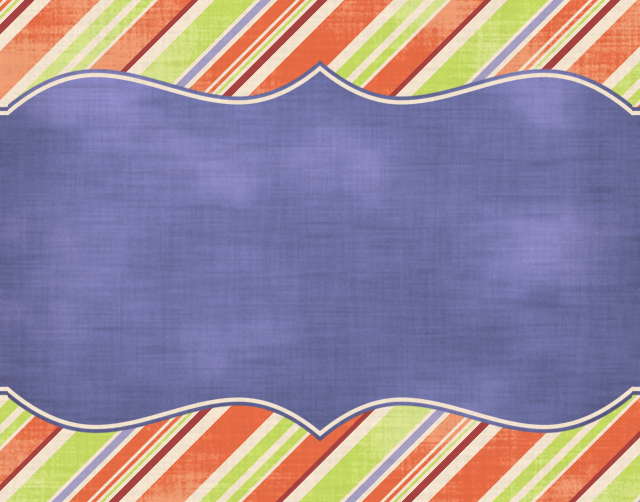
A WebGL 1 fragment shader for this background:

```glsl
precision highp float;
uniform vec2 u_resolution;

float hash(vec2 p) {
  vec3 q = fract(vec3(p.xyx) * 0.1031);
  q += dot(q, q.yzx + 33.33);
  return fract((q.x + q.y) * q.z);
}

float noise(vec2 p) {
  vec2 i = floor(p), f = fract(p);
  f = f * f * (3.0 - 2.0 * f);
  return mix(mix(hash(i), hash(i + vec2(1.0, 0.0)), f.x),
             mix(hash(i + vec2(0.0, 1.0)), hash(i + 1.0), f.x), f.y);
}

float fbm(vec2 p) {
  float sum = 0.0, amp = 0.53;
  for (int i = 0; i < 4; i++) {
    sum += amp * noise(p);
    p = p * 2.1 + 7.3;
    amp *= 0.5;
  }
  return sum;
}

float band(float t, float start, float end, float soft) {
  return smoothstep(-soft, soft, t - start) * smoothstep(-soft, soft, end - t);
}

// Half height of the bracket panel at distance d from its centre line
float bracketHeight(float d) {
  float cusp = max(1.0 - d / 0.162, 0.0);
  float shoulder = max(min(d, 0.6225) - 0.447, 0.0);
  return 0.296 + 0.068 * cusp * cusp
       + 0.0546 * smoothstep(0.162, 0.447, d) - 2.46 * shoulder * shoulder;
}

float bracketDistance(vec2 p) {
  float d = abs(p.x);
  float slope = (bracketHeight(d + 0.001) - bracketHeight(d - 0.001)) / 0.002;
  return (bracketHeight(d) - abs(p.y)) / sqrt(1.0 + slope * slope);
}

// One repeat of the diagonal stripes, with t running from 0 to 1
vec3 stripes(float t, float soft, float wear, vec3 cream) {
  vec3 orange = mix(vec3(0.90, 0.42, 0.27), vec3(0.93, 0.61, 0.45), wear);
  vec3 lime = mix(vec3(0.77, 0.85, 0.38), vec3(0.84, 0.88, 0.55), wear);
  vec3 maroon = vec3(0.65, 0.26, 0.25);

  float orangeMask = band(t, 0.060, 0.122, soft) + band(t, 0.136, 0.153, soft)
                   + band(t, 0.287, 0.454, soft) + band(t, 0.652, 0.770, soft);
  float limeMask = band(t, 0.167, 0.179, soft) + band(t, 0.505, 0.562, soft)
                 + band(t, 0.596, 0.636, soft) + band(t, 0.845, 0.984, soft);
  float maroonMask = band(t, 0.196, 0.230, soft) + band(t, 0.766, 0.789, soft);

  vec3 col = mix(cream, vec3(0.64, 0.62, 0.76), band(t, 0.001, 0.037, soft));
  col = mix(col, orange, min(orangeMask, 1.0));
  col = mix(col, lime, min(limeMask, 1.0));
  return mix(col, maroon, min(maroonMask, 1.0));
}

void main() {
  vec2 p = (gl_FragCoord.xy - 0.5 * u_resolution) / u_resolution.y;
  vec2 q = p + 10.0;
  float pixel = 1.0 / u_resolution.y;
  vec3 cream = vec3(0.95, 0.89, 0.81);

  // Woven cloth: broad wear, long threads and fine grain
  float cloud = fbm(q * vec2(4.5, 6.0));
  float weft = noise(q * vec2(14.0, 230.0)) - 0.5;
  float warp = noise(q * vec2(230.0, 14.0)) - 0.5;
  float grain = noise(q * 280.0) - 0.5;
  float weave = 0.5 * weft + 0.35 * warp + 0.4 * grain;
  float slub = smoothstep(0.68, 0.95, noise(q * vec2(9.0, 110.0)));

  // Striped backdrop
  float t = fract((p.x - p.y + 0.0356) / 0.5836);
  float wear = smoothstep(0.32, 0.68, cloud + 0.35 * weave);
  vec3 col = stripes(t, 1.3 * pixel, wear, cream);
  col *= 1.0 + 0.08 * weave;

  // Worn blue panel, darker toward its sides
  float shade = 0.35 * (cloud - 0.5) + 0.16 * weave - 0.05 * slub;
  shade -= 0.13 * smoothstep(0.42, 0.66, abs(p.x));
  shade -= 0.05 * smoothstep(0.05, 0.4, -p.y);
  vec3 blue = vec3(0.435, 0.445, 0.645) * (1.03 + shade);
  blue += vec3(0.05, 0.03, 0.03) * smoothstep(0.5, 0.8, cloud);

  // Panel edge with its inset cream line
  float d = bracketDistance(p);
  float rim = 1.0 - smoothstep(0.0, 0.006, abs(d + 0.010));
  blue *= 1.0 - 0.07 * rim;
  col = mix(col, blue, smoothstep(-pixel, pixel, d + 0.0118) );
  float line = 1.0 - smoothstep(-0.8 * pixel, 0.8 * pixel, abs(d) - 0.0042);
  col = mix(col, cream * (1.0 + 0.06 * weave), line);

  gl_FragColor = vec4(clamp(col, 0.0, 1.0), 1.0);
}
```
